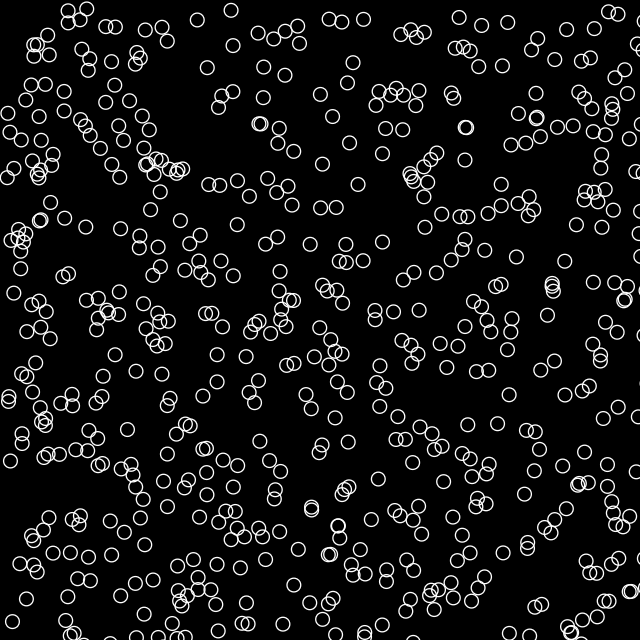
A Shadertoy shader for this pattern:

```glsl
const vec3 BACKGROUND = vec3(0.0);
const vec3 LINE_COLOR = vec3(1.0);
const float RADIUS = 0.0107;      // centre line of a ring
const float LINE_WIDTH = 0.00205;
const float CELLS = 12.0;         // cells along the canvas height
const int SLOTS = 16;             // possible rings per cell
const float FILL = 0.25;          // chance that a slot holds a ring

vec3 hash3(vec3 k) {
    vec3 d = vec3(dot(k, vec3(127.1, 311.7, 74.7)),
                  dot(k, vec3(269.5, 183.3, 246.1)),
                  dot(k, vec3(113.5, 271.9, 124.6)));
    return fract(sin(d) * 43758.5453);
}

// Antialiased outline of a circle around the origin
float ring(vec2 p, float pixel) {
    float d = abs(length(p) - RADIUS) - 0.5 * LINE_WIDTH;
    return clamp(0.5 - d / pixel, 0.0, 1.0);
}

void mainImage(out vec4 fragColor, in vec2 fragCoord) {
    float pixel = 1.0 / iResolution.y;
    vec2 p = fragCoord * pixel;

    // Rings hang from their upper left corner, so only the right
    // and lower borders cut them
    vec2 q = p + RADIUS * vec2(-1.0, 1.0);
    vec2 base = floor(q * CELLS - 0.5);
    float gap = 1.0;

    // The four nearest cells cover every ring that can reach this point
    for (int i = 0; i < 4; i++) {
        vec2 cell = base + vec2(i % 2, i / 2);
        if (cell.x < 0.0 || cell.y >= CELLS) continue;

        // Random slot occupancy keeps the scatter free of a visible grid
        for (int s = 0; s < SLOTS; s++) {
            vec3 h = hash3(vec3(cell, float(s) + 1.0));
            if (h.z < FILL) {
                vec2 corner = (cell + h.xy) / CELLS;
                gap *= 1.0 - ring(q - corner, pixel);
            }
        }
    }

    fragColor = vec4(mix(LINE_COLOR, BACKGROUND, gap), 1.0);
}
```
